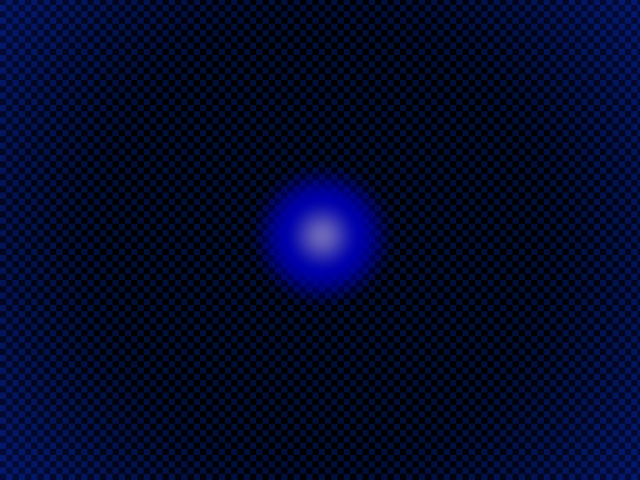
This background is drawn by a Shadertoy shader. Its source:

```glsl
// Draws a glowing blue orb over a fine dark checkerboard with blue-lit corners.

#define CELL (5.0 / 384.0)            // checker cell size, in canvas heights
#define ORB_CENTER vec2(0.5035, 0.509)
#define ORB_INNER 0.07                // radius where the orb starts to fade
#define ORB_OUTER 0.16                // radius where the orb has gone
#define CORE_RADIUS 0.08
#define RIM_START 0.40
#define RIM_END 0.95
#define CHECK_COLOR vec3(0.004, 0.053, 0.21)
#define RIM_COLOR vec3(0.015, 0.05, 0.26)
#define ORB_COLOR vec3(0.0, 0.0, 0.67)
#define CORE_COLOR vec3(0.42, 0.40, 0.73)

// Square wave of unit cells: -1 on even cells, +1 on odd, with soft edges.
vec2 cellWave(vec2 p, float pixel) {
    vec2 edgeDistance = 0.5 - abs(fract(p) - 0.5);
    vec2 parity = 2.0 * mod(floor(p), 2.0) - 1.0;
    return parity * clamp(2.0 * edgeDistance / pixel, 0.0, 1.0);
}

// 0 on cells with an even index sum, 1 on the others.
float checker(vec2 p, float pixel) {
    vec2 wave = cellWave(p, pixel);
    return 0.5 - 0.5 * wave.x * wave.y;
}

void mainImage(out vec4 fragColor, in vec2 fragCoord) {
    vec2 p = fragCoord / iResolution.y;
    vec2 canvas = vec2(iResolution.x / iResolution.y, 1.0);
    float pixel = 1.0 / (iResolution.y * CELL);

    // Checkerboard, lifted by blue light toward the corners
    vec3 color = CHECK_COLOR * checker(p / CELL, pixel);
    float rimDistance = length(p - 0.5 * canvas);
    color += RIM_COLOR * smoothstep(RIM_START, RIM_END, rimDistance);

    // Orb with a pale core
    float orbDistance = length(p - ORB_CENTER * canvas);
    color = mix(color, ORB_COLOR, 1.0 - smoothstep(ORB_INNER, ORB_OUTER, orbDistance));
    color = mix(color, CORE_COLOR, 1.0 - smoothstep(0.0, CORE_RADIUS, orbDistance));

    fragColor = vec4(color, 1.0);
}
```
